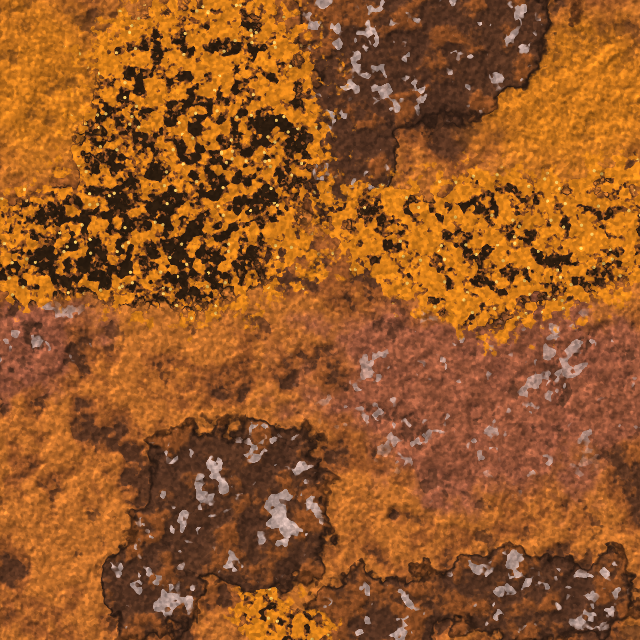
Write a Shadertoy shader that draws this texture.

```glsl
// Weathered rusty metal: flaking umber patches, pale flecks and speckled orange lichen.
#define TAN    vec3(0.73, 0.42, 0.17)
#define BROWN  vec3(0.56, 0.31, 0.15)
#define UMBER  vec3(0.36, 0.22, 0.15)
#define AMBER  vec3(0.85, 0.50, 0.11)
#define SOOT   vec3(0.17, 0.11, 0.06)
#define MAUVE  vec3(0.55, 0.31, 0.23)
#define PALE   vec3(0.74, 0.64, 0.61)
#define RAGGED 0.13
#define RELIEF 1.3
#define GRAIN  0.34

vec3 hash3(vec2 p) {
    vec3 h = fract(p.xyx * vec3(0.1031, 0.1030, 0.0973));
    h += dot(h, h.yxz + 33.33);
    return fract((h.xxy + h.yzz) * h.zyx);
}

// Cellular noise: x = smooth blend of cell values, y = nearest distance, z = nearest value
vec3 cells(vec2 p) {
    vec2 id = floor(p), f = p - id, nearest = vec2(9.0, 0.0);
    float sum = 0.0, total = 0.0;
    for (int j = -1; j <= 1; j++)
    for (int i = -1; i <= 1; i++) {
        vec2 g = vec2(i, j);
        vec3 h = hash3(id + g);
        vec2 v = g + h.xy - f;
        float d = dot(v, v), w = exp(-7.0 * d);
        sum += w * h.z;
        total += w;
        if (d < nearest.x) nearest = vec2(d, h.z);
    }
    return vec3(sum / total, sqrt(nearest.x), nearest.y);
}

float layers(vec2 p, int count) {
    float sum = 0.0, total = 0.0, amp = 1.0;
    for (int i = 0; i < count; i++) {
        sum += amp * cells(p).x;
        total += amp;
        amp *= 0.6;
        p = mat2(1.6, 1.2, -1.2, 1.6) * p + 17.3;
    }
    return sum / total;
}

// Ellipse field: 1 at the centre, 0 on the rim
float blob(vec2 p, vec2 centre, vec2 radius) {
    return 1.0 - length((p - centre) / radius);
}

void mainImage(out vec4 fragColor, in vec2 fragCoord) {
    vec2 uv = fragCoord / iResolution.y;

    // Shared noise
    vec2 warp = vec2(layers(uv * 8.0, 5), layers(uv * 8.0 + 41.0, 5)) - 0.5;
    vec2 q = uv + RAGGED * warp;
    float height = layers(uv * 26.0 + 60.0, 4);
    float lit = height - layers((uv + vec2(-0.003, 0.004)) * 26.0 + 60.0, 4);
    float patchy = layers(uv * 11.0 + 90.0, 5);
    float grain = layers(uv * 72.0 + 7.0, 3);
    float fine = cells(uv * 210.0).x - 0.5;

    // Regions
    float lichen = max(blob(q, vec2(0.31, 0.78), vec2(0.20, 0.27)),
                       blob(q, vec2(0.12, 0.62), vec2(0.36, 0.11)));
    lichen = max(lichen, blob(q, vec2(0.80, 0.62), vec2(0.31, 0.12)));
    lichen = max(lichen, blob(q, vec2(0.44, 0.03), vec2(0.09, 0.06)));
    float flake = max(blob(q, vec2(0.67, 0.96), vec2(0.22, 0.15)),
                      blob(q, vec2(0.54, 0.80), vec2(0.09, 0.16)));
    flake = max(flake, blob(q, vec2(0.37, 0.20), vec2(0.15, 0.13)));
    flake = max(flake, blob(q, vec2(0.23, 0.08), vec2(0.07, 0.11)));
    flake = max(flake, blob(q, vec2(0.84, 0.08), vec2(0.17, 0.08)));
    flake = max(flake, blob(q, vec2(0.60, 0.06), vec2(0.11, 0.07)));
    float mauve = max(blob(q, vec2(0.76, 0.38), vec2(0.30, 0.15)),
                      blob(q, vec2(0.02, 0.45), vec2(0.14, 0.08)));
    float glow = max(blob(q, vec2(0.04, 0.88), vec2(0.20, 0.17)),
                     blob(q, vec2(0.92, 0.85), vec2(0.22, 0.15)));
    float shade = blob(uv, vec2(0.22, 0.70), vec2(0.36, 0.30));
    flake += 0.5 * (height - 0.5);
    lichen += 0.7 * (grain - 0.5);

    // Base rust with pits
    float tone = 0.6 * patchy + 0.4 * height;
    vec3 col = mix(BROWN, TAN, smoothstep(0.38, 0.58, tone));
    col = mix(col, AMBER * 0.96, 0.75 * smoothstep(-0.1, 0.6, glow));
    col = mix(col, MAUVE * (0.7 + 0.6 * grain), 0.85 * smoothstep(-0.15, 0.25, mauve + patchy - 0.5));
    float pits = smoothstep(0.40, 0.30, tone) + 0.6 * smoothstep(0.34, 0.25, height);
    col = mix(col, UMBER * 0.85, min(0.9 * pits, 0.85) * (1.0 - 0.6 * smoothstep(0.0, 0.4, glow)));

    // Exposed umber layer, shadowed along its rim
    float exposed = smoothstep(-0.03, 0.05, flake);
    vec3 bare = mix(UMBER * 0.85, BROWN * 0.9, smoothstep(0.50, 0.72, height));
    col = mix(col, bare, 0.95 * exposed);
    float rim = exposed * smoothstep(0.16, 0.04, flake);
    col *= 1.0 - 0.4 * rim;

    // Emboss
    col *= 1.0 + RELIEF * lit;

    // Pale flecks, clustered on the bare and mauve areas
    float cluster = smoothstep(0.44, 0.62, layers(uv * 13.0 + 23.0, 3));
    float host = max(smoothstep(0.05, 0.25, flake), 0.8 * smoothstep(-0.1, 0.3, mauve));
    float fleck = layers(uv * 62.0 + 130.0, 2);
    float flecks = smoothstep(0.0, 0.09, fleck - mix(0.80, 0.53, cluster * host));
    col = mix(col, PALE * (0.75 + 0.5 * grain), 0.9 * flecks * host);

    // Lichen: amber crust broken by soot, with tiny bright points
    float cut = mix(0.36, 0.50, clamp(0.2 + shade + 2.0 * (patchy - 0.5), 0.0, 1.0));
    vec3 crust = mix(SOOT, BROWN * 0.9, smoothstep(cut - 0.07, cut + 0.03, grain));
    crust = mix(crust, AMBER, smoothstep(cut + 0.01, cut + 0.13, grain));
    vec3 dots = cells(uv * 105.0 + 11.0);
    crust = mix(crust, vec3(0.92, 0.74, 0.36), smoothstep(0.36, 0.18, dots.y) * step(0.93, dots.z));
    crust *= 1.0 + 0.7 * lit;
    col = mix(col, crust, smoothstep(-0.06, 0.10, lichen));

    // Surface grain
    col *= 1.0 + GRAIN * fine;
    fragColor = vec4(clamp(col, 0.0, 1.0), 1.0);
}
```
